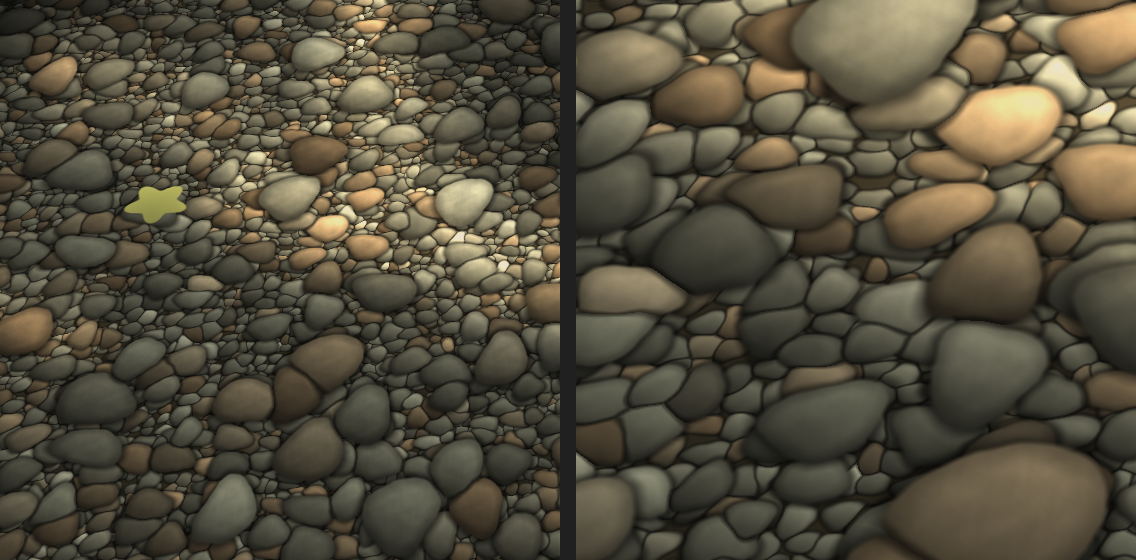
Left: the whole. Right: its middle third, enlarged.
A three.js fragment shader for this texture:

```glsl
// Draws a bed of river pebbles in shade, crossed by warm dappled sunlight, with a fallen leaf.
varying vec2 vUv;

float hash(vec2 p) {
  return fract(sin(dot(p, vec2(127.1, 311.7))) * 43758.5);
}

mat2 turn(float a) {
  return mat2(cos(a), -sin(a), sin(a), cos(a));
}

// Layered sines, roughly -1 to 1
float ripple(vec2 p) {
  float sum = 0.0, amp = 0.5;
  for (int i = 0; i < 4; i++) {
    sum += amp * sin(p.x + 1.7 * sin(p.y)) * cos(p.y * 0.9 - p.x * 0.3);
    p = turn(0.9) * p * 1.9 + 1.3;
    amp *= 0.55;
  }
  return sum;
}

// Cellular pebbles: x = distance (1 at the rim), y = gap to the next, z = id, w = upward slope
vec4 pebbles(vec2 p, float keep, float radius) {
  vec2 home = floor(p);
  vec4 best = vec4(9.0, 0.0, 0.0, 0.0);
  float next = 9.0;
  for (int j = -1; j <= 1; j++) {
    for (int i = -1; i <= 1; i++) {
      vec2 cell = home + vec2(float(i), float(j));
      if (hash(cell + 7.3) > keep) continue;
      float id = hash(cell);
      vec2 jitter = vec2(hash(cell + 3.1), hash(cell + 5.7)) - 0.5;
      vec2 offset = p - cell - 0.5 - 0.65 * jitter;
      float size = radius * mix(0.78, 1.1, hash(cell + 11.9));
      vec2 local = turn(0.5 + 1.3 * (hash(cell + 2.4) - 0.5)) * vec2(offset.x, offset.y);
      local /= size * vec2(1.2, mix(0.65, 0.95, id));
      vec2 a = pow(abs(local) + 0.001, vec2(2.3));
      float d = pow(a.x + a.y, 1.0 / 2.3);
      d *= 1.0 + 0.09 * sin(3.0 * atan(local.y, local.x + 0.0001) + id * 40.0);
      if (d < best.x) {
        next = best.x;
        best = vec4(d, 0.0, id, dot(offset, vec2(0.3, 0.95)) / size);
      } else {
        next = min(next, d);
      }
    }
  }
  best.y = next - best.x;
  return best;
}

// Soft pool of light around a segment
float glow(vec2 p, vec2 a, vec2 b, float width) {
  vec2 ab = b - a;
  float d = length(p - a - ab * clamp(dot(p - a, ab) / dot(ab, ab), 0.0, 1.0)) / width;
  return exp(-d * d);
}

float sunlight(vec2 p) {
  p += 0.025 * vec2(ripple(p * 22.0), ripple(p * 19.0 + 4.0));
  float sun = glow(p, vec2(0.66, 1.02), vec2(0.67, 0.82), 0.09);
  sun = max(sun, glow(p, vec2(0.64, 0.82), vec2(0.78, 0.6), 0.13));
  sun = max(sun, glow(p, vec2(0.46, 0.65), vec2(1.02, 0.52), 0.1));
  sun = max(sun, 0.5 * glow(p, vec2(0.16, 0.87), vec2(0.5, 0.73), 0.1));
  sun = max(sun, 0.45 * glow(p, vec2(0.03, 0.44), vec2(0.11, 0.4), 0.07));
  return sun * (0.88 + 0.3 * ripple(p * 30.0 + 8.0));
}

void main() {
  // Foreshortened ground: stones shrink and flatten towards the top
  vec2 ground = vec2((vUv.x - 0.5) * (1.0 + 0.55 * vUv.y), vUv.y * (1.0 + 0.6 * vUv.y));
  ground += 0.006 * vec2(ripple(ground * 25.0), ripple(ground * 25.0 + 9.0));
  vec3 color = vec3(0.16, 0.145, 0.105);

  // Four sizes of pebble, crumbs first and boulders last
  for (int k = 0; k < 4; k++) {
    float layer = float(k);
    float scale = 40.0 * pow(0.57, layer);
    vec4 peb = pebbles(ground * scale + 31.0 * layer + 20.0, 1.02 - 0.25 * layer, 0.62 - 0.05 * layer);
    float tone = fract(peb.z * 57.3);
    vec3 stone = mix(vec3(0.325, 0.325, 0.275), vec3(0.36, 0.305, 0.225), smoothstep(0.55, 1.0, fract(peb.z * 23.7)));
    stone *= mix(0.74, 1.2, tone) + 0.3 * smoothstep(0.9, 1.0, tone);
    stone *= 0.95 + 0.4 * clamp(peb.w, -0.9, 0.8);
    stone *= 1.0 - 0.3 * smoothstep(0.6, 1.05, peb.x);
    stone *= mix(0.5, 1.0, smoothstep(0.0, 0.28, peb.y));
    stone *= 1.0 + 0.07 * ripple(ground * 90.0 + peb.z * 50.0);
    float soft = 0.02 + 0.004 * scale;
    color *= mix(0.42, 1.0, smoothstep(0.95, 1.28, peb.x));
    color = mix(color, stone, 1.0 - smoothstep(1.0 - soft, 1.0 + soft, peb.x));
  }

  // Fallen leaf with pointed lobes
  vec2 leaf = turn(0.2) * (vUv - vec2(0.28, 0.637)) / vec2(0.055, 0.032);
  float angle = atan(leaf.y, leaf.x + 0.0001);
  float lobes = 0.68 + 0.4 * pow(abs(cos(angle * 2.5 + 1.57)), 2.0);
  vec3 leafColor = vec3(0.62, 0.62, 0.33) * (0.95 + 0.12 * leaf.y);
  color = mix(color, leafColor, 1.0 - smoothstep(-0.06, 0.06, length(leaf) - lobes));

  // Sunlight, then shade in the upper corners
  float sun = sunlight(vUv);
  color *= 1.0 + sun * vec3(1.3, 1.16, 0.98);
  color *= 1.0 - 0.5 * glow(vUv, vec2(0.0, 1.02), vec2(0.15, 1.04), 0.13);
  color *= 1.0 - 0.25 * glow(vUv, vec2(0.92, 1.0), vec2(1.0, 0.8), 0.14);
  gl_FragColor = vec4(min(color, vec3(0.93, 0.89, 0.8)), 1.0);
}
```
